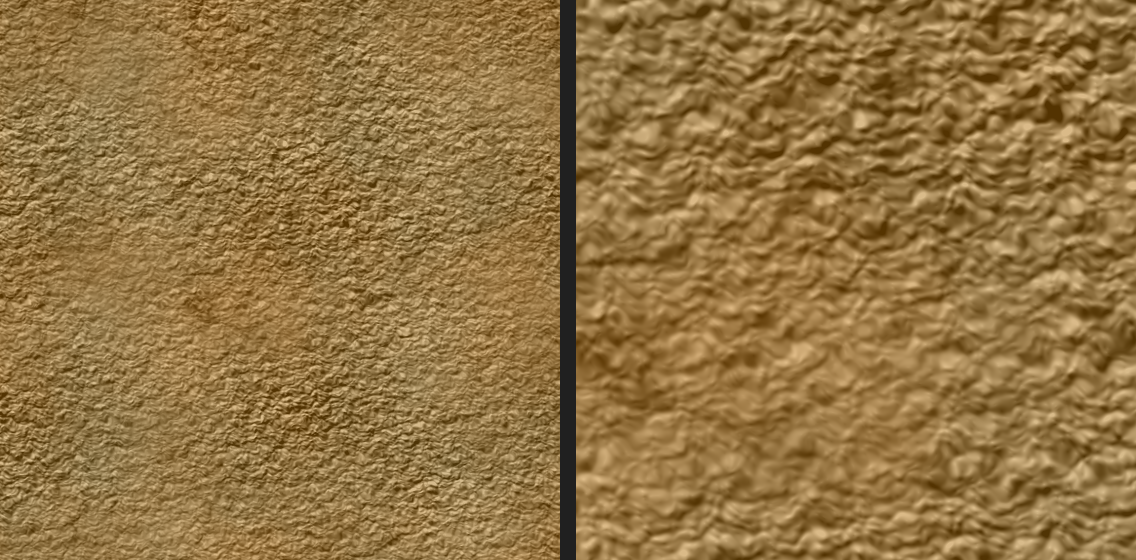
Left, the full canvas; right, a detail of the centre.
This texture is drawn by a three.js fragment shader. Its source:

```glsl
varying vec2 vUv;

#define SOIL_MID vec3(0.590, 0.472, 0.280)
#define RUST_SHIFT vec3(0.030, -0.008, -0.030)
#define GRAIN_SCALE 38.0
#define GRAIN_STRETCH vec2(0.88, 1.2)
#define LIGHT_STEP vec2(-0.0017, 0.0031)
#define RELIEF_GAIN 0.43
#define CAVITY_GAIN 0.09
#define CRACK_SCALE 13.0
#define CRACK_DEPTH 0.10
#define TONE_GAIN 0.042

vec2 hash2(vec2 cell) {
  vec3 q = fract(cell.xyx * vec3(0.1031, 0.1030, 0.0973));
  q += dot(q, q.yzx + 33.33);
  return fract((q.xx + q.yz) * q.zy);
}

// Rotated layers of sines, each bent by the sum so far
float waves(vec2 p) {
  float sum = 0.0;
  float amp = 0.55;
  for (int i = 0; i < 5; i++) {
    sum += amp * 0.7 * (sin(p.x + 2.0 * sum) + sin(p.y - 2.0 * sum));
    p = mat2(0.8, 0.6, -0.6, 0.8) * p * 1.7 + 4.1;
    amp *= 0.62;
  }
  return sum;
}

// x: softened distance to the nearest seed, y: gap to the second nearest
vec2 cells(vec2 p) {
  vec2 base = floor(p);
  vec2 local = p - base;
  float nearest = 8.0;
  float second = 8.0;
  float blend = 0.0;
  for (int j = -1; j <= 1; j++) {
    for (int i = -1; i <= 1; i++) {
      vec2 offset = vec2(float(i), float(j));
      float d = length(offset + hash2(base + offset) - local);
      second = min(second, max(nearest, d));
      nearest = min(nearest, d);
      blend += exp(-9.0 * d);
    }
  }
  return vec2(-log(blend) / 9.0, second - nearest);
}

// Clods, crumbs and grains piled up as rounded cells
float soilHeight(vec2 p) {
  float height = 0.0;
  float weight = 1.0;
  p *= GRAIN_SCALE * GRAIN_STRETCH;
  for (int i = 0; i < 3; i++) {
    height += weight * (0.38 - cells(p).x);
    p = mat2(0.96, 0.28, -0.28, 0.96) * p * 1.85 + 17.3;
    weight *= 0.8;
  }
  return height;
}

void main() {
  // Ragged outlines
  vec2 p = vUv + 3.0;
  p += 0.004 * vec2(waves(p * 90.0), waves(p * 90.0 + 31.0));

  // Broad patches of tone, roughness and rust
  float tone = waves(p * vec2(12.0, 17.0));
  float rough = clamp(1.0 + 0.40 * waves(p * vec2(9.0, 14.0) + 57.0), 0.55, 1.5);
  float rust = waves(p * 11.0 + 83.0);

  // Slopes lit from the upper left, hollows kept dark
  float height = soilHeight(p);
  float slope = height - soilHeight(p + LIGHT_STEP);
  float shade = rough * (RELIEF_GAIN * slope + CAVITY_GAIN * height);

  // Broken cracks between larger clods
  float gap = cells(p * CRACK_SCALE * GRAIN_STRETCH).y;
  float crackMask = smoothstep(0.0, 0.8, waves(p * 21.0 + 12.0));
  float crack = crackMask * (1.0 - smoothstep(0.0, 0.11, gap));

  shade += TONE_GAIN * tone - CRACK_DEPTH * crack;
  vec3 color = SOIL_MID + clamp(shade, -0.27, 0.26) + 0.6 * RUST_SHIFT * rust;
  gl_FragColor = vec4(color, 1.0);
}
```
